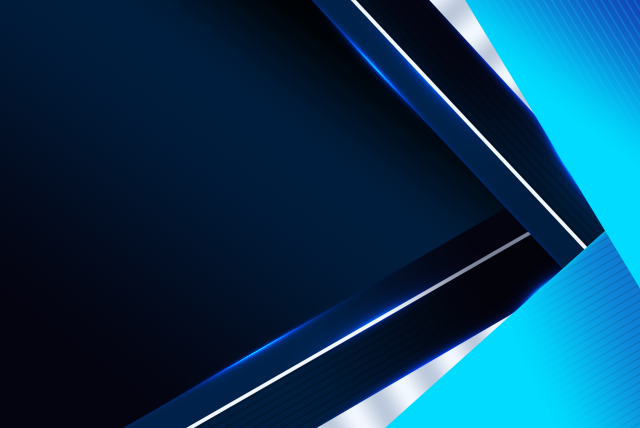
This background is drawn by a Shadertoy shader. Its source:

```glsl
const vec3 INK = vec3(0.015, 0.015, 0.065);
const vec3 NAVY = vec3(0.0, 0.115, 0.24);
const vec3 BAND = vec3(0.0, 0.13, 0.285);
const vec3 CYAN = vec3(0.0, 0.86, 1.0);
const vec3 AZURE = vec3(0.06, 0.47, 0.82);
const vec3 ROYAL = vec3(0.07, 0.27, 0.72);
const vec3 GLOW = vec3(0.0, 0.22, 0.95);
const vec3 SILVER = vec3(0.74, 0.79, 0.86);
const vec3 WHITE = vec3(0.95, 0.97, 1.0);
const float TRIM_HALF_WIDTH = 0.0044;
const float RIB_SPACING = 0.0165;
const float RIB_HALF_WIDTH = 0.0014;

float pixel;

// Position along the line a-b (x) and signed distance to its left (y).
vec2 lineFrame(vec2 p, vec2 a, vec2 b) {
    vec2 d = normalize(b - a);
    p -= a;
    return vec2(dot(p, d), d.x * p.y - d.y * p.x);
}

float fill(float d) {
    return smoothstep(-0.7 * pixel, 0.7 * pixel, d);
}

float trim(float d) {
    return fill(TRIM_HALF_WIDTH - abs(d));
}

float ribs(float d) {
    float nearest = abs(fract(d / RIB_SPACING) - 0.5) * RIB_SPACING;
    return 1.0 - smoothstep(RIB_HALF_WIDTH - pixel, RIB_HALF_WIDTH + pixel, nearest);
}

float bell(float x, float width) {
    return exp(-x * x / (width * width));
}

// Blue halo with a small cyan core, centred on a stretch of an edge.
vec3 edgeGlow(vec2 frame, float center, float reach, float width) {
    float along = frame.x - center;
    float d = abs(frame.y);
    vec3 halo = GLOW * bell(along, reach) * exp(-d / width);
    vec3 core = CYAN * bell(along, reach * 0.5) * exp(-d / (width * 0.3));
    return halo + 0.8 * core;
}

vec3 metal(float along, float phase) {
    return mix(SILVER, WHITE, 0.5 + 0.5 * cos(along * 48.0 - phase));
}

void mainImage(out vec4 fragColor, in vec2 fragCoord) {
    vec2 p = fragCoord / iResolution.xy * vec2(1.5, 1.0);
    pixel = 1.0 / iResolution.y;

    // Edges of the two bands and the two bright panels
    vec2 upperEdge = lineFrame(p, vec2(0.7305, 1.0), vec2(1.318, 0.373));
    vec2 upperTrim = lineFrame(p, vec2(0.828, 1.0), vec2(1.373, 0.42));
    vec2 upperRim = lineFrame(p, vec2(1.006, 1.0), vec2(1.25, 0.736));
    vec2 upperPanel = lineFrame(p, vec2(1.09, 1.0), vec2(1.5, 0.326));
    vec2 lowerEdge = lineFrame(p, vec2(0.289, 0.0), vec2(1.182, 0.512));
    vec2 lowerTrim = lineFrame(p, vec2(0.445, 0.0), vec2(1.24, 0.455));
    vec2 lowerRim = lineFrame(p, vec2(0.742, 0.0), vec2(1.205, 0.2695));
    vec2 lowerPanel = lineFrame(p, vec2(0.902, 0.0), vec2(1.416, 0.459));
    float diagonal = dot(p, vec2(0.6, 0.8));

    // Backdrop with a soft diagonal ridge of light
    vec3 color = mix(INK, NAVY, smoothstep(0.2, 0.95, diagonal));
    color *= 1.0 - 0.96 * smoothstep(0.95, 1.25, diagonal);
    color += edgeGlow(upperEdge, 0.218, 0.13, 0.006);
    color += edgeGlow(lowerEdge, 0.364, 0.14, 0.003);

    // Lower band
    vec3 face = mix(BAND, INK, smoothstep(0.45, 0.95, lowerEdge.x));
    face += edgeGlow(lowerEdge, 0.364, 0.14, 0.006);
    face += edgeGlow(lowerTrim, 0.504, 0.13, 0.012);
    face += GLOW * 0.15 * exp(-abs(lowerEdge.y) / 0.003) * (1.0 - smoothstep(0.3, 0.9, lowerEdge.x));
    color = mix(color, face, fill(-lowerEdge.y));
    face = mix(NAVY, INK * 0.7, smoothstep(0.2, 0.8, lowerTrim.x));
    face *= 1.0 - 0.3 * ribs(lowerTrim.y);
    face += edgeGlow(lowerTrim, 0.504, 0.12, 0.006);
    face += GLOW * exp(-abs(lowerRim.y) / 0.008) * bell(lowerRim.x - 0.3, 0.2);
    face += 0.8 * edgeGlow(lowerPanel, 0.48, 0.07, 0.01);
    color = mix(color, face, fill(-lowerTrim.y));
    vec3 trimColor = mix(WHITE, vec3(0.48, 0.51, 0.6), smoothstep(0.5, 0.8, lowerTrim.x));
    color = mix(color, trimColor, trim(lowerTrim.y));
    color = mix(color, metal(lowerRim.x, 4.5), fill(-lowerRim.y));

    // Upper band
    face = BAND * mix(1.0, 0.85, smoothstep(0.4, 0.8, upperEdge.x));
    face += edgeGlow(upperEdge, 0.218, 0.12, 0.005);
    face += edgeGlow(upperTrim, 0.25, 0.14, 0.01);
    face += GLOW * 0.18 * exp(-abs(upperEdge.y) / 0.004);
    color = mix(color, face, fill(upperEdge.y));
    face = mix(INK, NAVY, smoothstep(0.25, 0.75, upperTrim.x));
    face = mix(face, NAVY * 0.7, exp(-abs(upperTrim.y) / 0.035));
    face *= 1.0 - 0.3 * ribs(upperTrim.y);
    face += GLOW * exp(-abs(upperRim.y) / 0.006) * bell(upperRim.x - 0.28, 0.2);
    face += edgeGlow(upperPanel, 0.436, 0.1, 0.008);
    color = mix(color, face, fill(upperTrim.y));
    color = mix(color, WHITE, trim(upperTrim.y));
    color = mix(color, metal(upperRim.x, 6.0), fill(upperRim.y));

    // Bright panels, the upper one in front
    float shade = smoothstep(1.15, 1.5, dot(p, vec2(0.9, 0.4)));
    face = mix(CYAN, AZURE, shade) * (1.0 - 0.16 * shade * ribs(lowerRim.y));
    face = mix(face, CYAN, 0.6 * exp(-abs(lowerPanel.y) / 0.006));
    color = mix(color, face, fill(-lowerPanel.y));
    shade = smoothstep(1.37, 1.72, diagonal);
    face = mix(CYAN, ROYAL, shade);
    face = mix(face, CYAN, 0.28 * smoothstep(0.0, 0.35, shade) * ribs(upperPanel.y));
    color = mix(color, face, fill(upperPanel.y));

    fragColor = vec4(clamp(color, 0.0, 1.0), 1.0);
}
```
